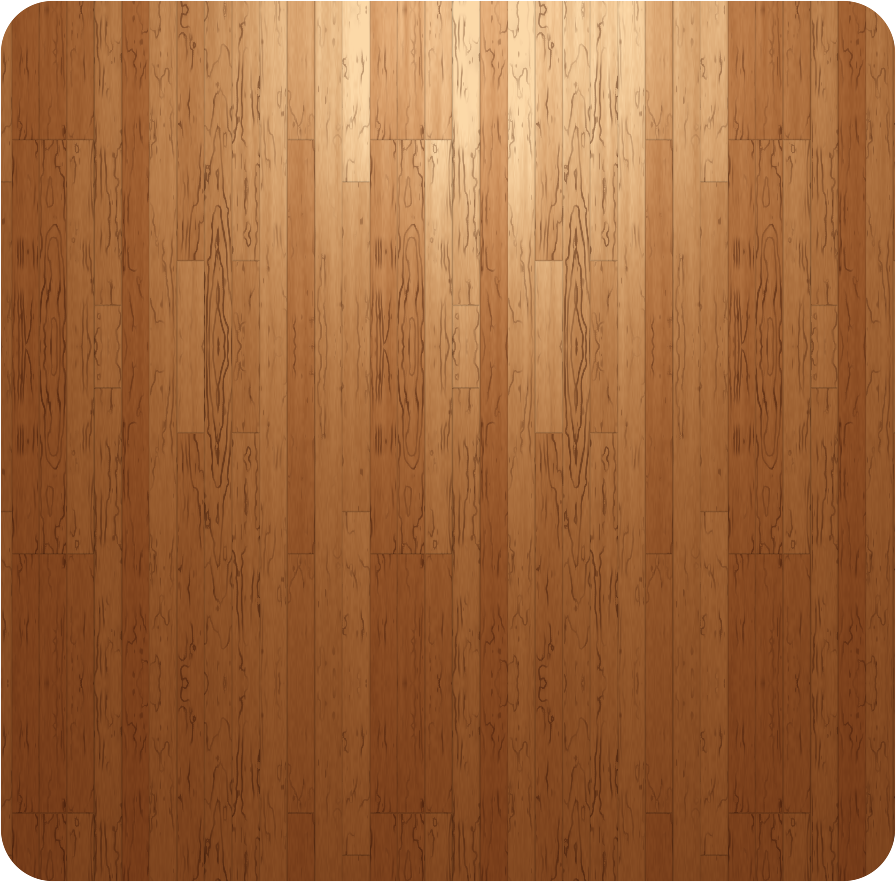
This texture is drawn by a Shadertoy shader. Its source:

```glsl
// Varnished plank floor, mirrored and repeated, under a warm spotlight with rounded corners.

#define CANVAS vec2(1.0, 0.984)     // drawn area in canvas widths
#define TILE_WIDTH 0.3997           // horizontal repeat
#define TILE_LEFT 0.013             // left side of the first full repeat
#define HALF_PERIOD 0.3757          // distance between mirror axes
#define MIRROR_TOP 0.3867           // knot axis, measured from the top
#define COLUMNS 13.0                // planks across one repeat
#define LINE_WIDTH 0.0012           // grain lines and seams
#define CORNER_RADIUS 0.058
#define LIGHT_POS vec2(0.54, 0.0)   // measured from the top left
#define LIGHT_FALLOFF vec2(6.5, 4.7)
#define GRAIN_RINGS 4.0
#define GRAIN_STRENGTH 0.62

// Per column: end joint distance from the knot axis, inner tone, outer tone
const vec3 PLANKS[13] = vec3[13](
    vec3(0.231, -0.12, -0.16), vec3(0.231, -0.10, -0.15), vec3(0.231, 0.03, -0.10),
    vec3(0.046, 0.09, 0.03), vec3(0.500, -0.17, -0.17), vec3(0.500, 0.06, 0.06),
    vec3(0.096, 0.10, -0.05), vec3(0.500, 0.00, 0.00), vec3(0.096, -0.02, 0.04),
    vec3(0.500, 0.09, 0.09), vec3(0.231, -0.12, -0.06), vec3(0.500, 0.02, 0.02),
    vec3(0.184, -0.01, 0.12));

float hash(vec2 p) {
    vec3 q = fract(vec3(p.xyx) * 0.1031);
    q += dot(q, q.yzx + 33.33);
    return fract((q.x + q.y) * q.z);
}

float noise(vec2 p) {
    vec2 i = floor(p), f = fract(p);
    f = f * f * (3.0 - 2.0 * f);
    return mix(mix(hash(i), hash(i + vec2(1, 0)), f.x),
               mix(hash(i + vec2(0, 1)), hash(i + vec2(1, 1)), f.x), f.y);
}

// Curve from dark walnut through amber to pale peach
vec3 woodColor(float t) {
    const vec3 dark = vec3(0.41, 0.205, 0.085);
    const vec3 amber = vec3(0.71, 0.42, 0.18);
    const vec3 pale = vec3(0.99, 0.85, 0.66);
    return mix(mix(dark, amber, t), mix(amber, pale, t), t);
}

// Growth ring height: stretched noise, or long ragged ovals around a knot
float ringField(float u, float along, float seed, bool knotted) {
    vec2 shift = vec2(seed * 7.3, seed * 3.1);
    float wobble = noise(vec2(u * 4.0, along * 32.0) + shift);
    float ripple = noise(vec2(u * 8.0, along * 120.0) + shift);
    float rings = GRAIN_RINGS * noise(vec2(u * 1.8, along * 7.0) + shift) + 1.5 * u;
    if (knotted) rings = 4.6 * length(vec2(u * 1.25, along * 3.6)) + 0.8 * wobble;
    return rings + 0.6 * wobble + 0.3 * ripple;
}

// Thin contour of even width, with a soft band on its lower side
float ringLine(float field, float px) {
    float slope = length(vec2(dFdx(field), dFdy(field)));
    float offset = fract(field) - 0.5;
    float dist = abs(offset) / max(slope, 0.001) * px;
    float line = 1.0 - smoothstep(0.3 * LINE_WIDTH, 0.3 * LINE_WIDTH + px, dist);
    float band = smoothstep(-0.5, 0.0, offset) * (1.0 - smoothstep(0.0, 0.12, offset));
    return (line + 0.22 * band) * (1.0 - smoothstep(0.45, 0.8, slope));
}

float seamLine(float dist, float px) {
    return 1.0 - smoothstep(0.3 * LINE_WIDTH, 0.3 * LINE_WIDTH + px, abs(dist));
}

void mainImage(out vec4 fragColor, in vec2 fragCoord) {
    vec2 p = fragCoord / iResolution.xy * CANVAS;
    float px = 1.0 / iResolution.x;
    float down = CANVAS.y - p.y;

    // Repeat across, mirror along the planks
    float across = fract((p.x - TILE_LEFT) / TILE_WIDTH) * COLUMNS;
    float column = min(floor(across), COLUMNS - 1.0);
    float u = across - column - 0.5;
    float along = abs(mod(down - MIRROR_TOP + HALF_PERIOD, 2.0 * HALF_PERIOD) - HALF_PERIOD);

    // Pick the plank on either side of the end joint
    vec3 plank = PLANKS[int(column)];
    bool outer = along > plank.x;
    float tone = outer ? plank.z : plank.y;
    float seed = column * 2.0 + (outer ? 1.0 : 0.0) + 3.0;
    bool knotted = !outer && (column == 1.0 || column == 7.0);

    // Spotlight from the top
    vec2 toLight = vec2(p.x, down) - LIGHT_POS;
    float light = 1.07 / (1.0 + dot(LIGHT_FALLOFF, toLight * toLight)) - 0.04;

    // Pores, streaks and base colour
    vec2 grainPos = vec2(across, along) + seed * vec2(0.0, 5.7);
    float pores = noise(grainPos * vec2(24.0, 130.0)) - 0.5;
    float streaks = noise(grainPos * vec2(6.0, 7.0)) - 0.5;
    float shade = light * (1.0 + tone + 0.14 * streaks) + 0.1 * tone + 0.06 * pores;
    vec3 color = woodColor(clamp(shade, 0.0, 1.0));
    color *= 1.0 + min(tone, 0.0) * vec3(0.0, 0.25, 0.4);

    // Rings broken by patches, and short dark flecks
    float patches = smoothstep(0.25, 0.8, noise(grainPos * vec2(3.0, 34.0) + 11.0));
    float strength = patches * (0.3 + 0.5 * hash(vec2(seed, 4.0)));
    if (knotted) strength = (0.4 + 0.6 * patches) * (1.0 - 0.4 * smoothstep(0.1, 0.3, along));
    float rings = ringLine(ringField(u, along, seed, knotted), px) * strength;
    float flecks = smoothstep(0.83, 0.95, noise(grainPos * vec2(15.0, 75.0) + 31.0));
    float grain = clamp(rings + 0.6 * flecks * patches, 0.0, 1.0);
    color *= mix(vec3(1.0), vec3(0.50, 0.38, 0.30), grain * GRAIN_STRENGTH);

    // Uneven seams between planks and at their ends
    float sideDepth = 0.06 + 0.12 * hash(vec2(floor(across + 0.5), 9.0));
    float side = sideDepth * seamLine((0.5 - abs(u)) * TILE_WIDTH / COLUMNS, px);
    float end = 0.15 * seamLine(along - plank.x, px);
    color *= 1.0 - max(side, end);

    // Rounded panel on white
    vec2 q = abs(p - 0.5 * CANVAS) - 0.5 * CANVAS + CORNER_RADIUS + 0.001;
    float panel = length(max(q, 0.0)) + min(max(q.x, q.y), 0.0) - CORNER_RADIUS;
    color = mix(color, vec3(1.0), smoothstep(-0.5 * px, 0.5 * px, panel));
    fragColor = vec4(color, 1.0);
}
```
